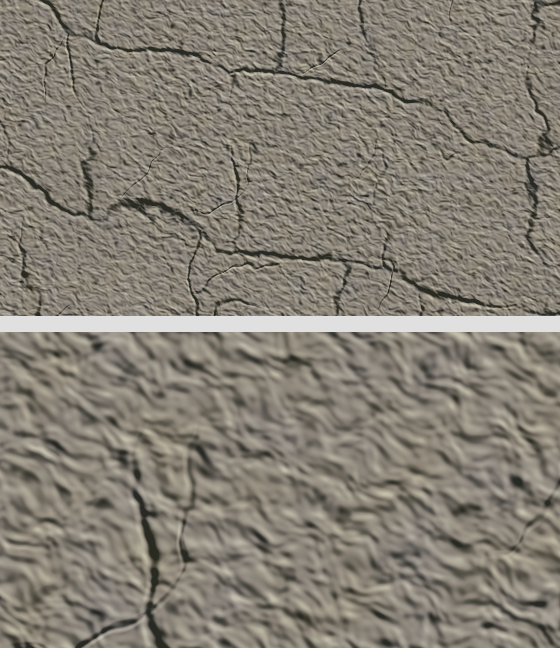
Top: the whole. Bottom: its middle third, enlarged.
This texture is drawn by a Shadertoy shader. Its source:

```glsl
const vec3 STONE = vec3(0.53, 0.50, 0.46);
const vec3 SUNLIT = vec3(0.70, 0.68, 0.62);
const vec3 SHADOW = vec3(0.22, 0.22, 0.19);
const vec2 TO_LIGHT = vec2(0.51, 0.86);
const float RELIEF_STEP = 0.005;

float hash(vec2 cell) {
    uvec2 k = uvec2(ivec2(cell)) * uvec2(1597334673u, 3812015801u);
    uint h = (k.x ^ k.y) * 1597334673u;
    h = (h ^ (h >> 15)) * 2246822519u;
    h ^= h >> 13;
    return float(h >> 8) / 16777216.0;
}

float slopeAt(vec2 cell, vec2 offset) {
    float angle = 6.2832 * hash(cell);
    return dot(vec2(cos(angle), sin(angle)), offset);
}

float gradientNoise(vec2 p) {
    vec2 i = floor(p), f = p - i;
    vec2 u = f * f * f * (f * (f * 6.0 - 15.0) + 10.0);
    vec2 e = vec2(1.0, 0.0);
    return mix(mix(slopeAt(i, f), slopeAt(i + e, f - e), u.x),
               mix(slopeAt(i + e.yx, f - e.yx), slopeAt(i + 1.0, f - 1.0), u.x), u.y);
}

vec2 wobble(vec2 p, float frequency, float amount) {
    vec2 q = p * frequency;
    return amount * vec2(gradientNoise(q + 17.3), gradientNoise(q + 71.9));
}

// Distance to the nearest jittered upright joint in one row of slabs
float jointDistance(float x, float row, float spacing) {
    float u = x / spacing + 5.0 * hash(vec2(row, 41.0));
    float nearest = 1.0;
    for (int k = -1; k <= 2; k++) {
        float id = floor(u) + float(k);
        float joint = id + 0.7 * (hash(vec2(id, row)) - 0.5);
        nearest = min(nearest, abs(u - joint));
    }
    return nearest * spacing;
}

float groove(float dist, float width, float strength) {
    return strength * (1.0 - smoothstep(0.0, width * (0.45 + 0.55 * strength), dist));
}

// Depth of the sloping seams, upright joints and stray fissures
float crackDepth(vec2 p) {
    vec2 q = p + wobble(p, 2.6, 0.13) + wobble(p, 9.0, 0.04) + wobble(p, 28.0, 0.014);
    float rowHeight = 0.52;
    float r = (q.y + 0.26 * q.x - 0.45) / rowHeight;
    float row = floor(r);
    float seam = min(r - row, row + 1.0 - r) * rowHeight;
    float joint = jointDistance(q.x + 0.08 * q.y, row, 0.40);
    float fissure = abs(gradientNoise(q * 3.1 + 8.4)) / 2.4;

    float wear = gradientNoise(p * 4.0 + 23.0);
    float seamStrength = mix(0.45, 1.0, smoothstep(-0.3, 0.25, wear));
    float jointStrength = 0.8 * smoothstep(-0.4, 0.3, -wear);
    float fissureStrength = 0.65 * smoothstep(0.05, 0.4, gradientNoise(p * 3.5 + 52.0));
    float depth = groove(seam, 0.017, seamStrength);
    depth = max(depth, groove(joint, 0.013, jointStrength));
    return max(depth, groove(fissure, 0.011, fissureStrength));
}

// Coarse grains drawn out across the light
float grainHeight(vec2 p) {
    vec2 across = vec2(TO_LIGHT.y, -TO_LIGHT.x);
    vec2 q = p + wobble(p, 22.0, 0.012);
    vec2 g = vec2(dot(q, across) * 37.0, dot(q, TO_LIGHT) * 58.0);
    return gradientNoise(g) + 0.45 * gradientNoise(g * 2.1 + 31.7);
}

float surfaceHeight(vec2 p, float roughness) {
    return roughness * grainHeight(p) - 0.8 * crackDepth(p);
}

vec3 stoneColor(float light) {
    vec3 lit = mix(STONE, SUNLIT, clamp(light, 0.0, 1.35));
    return mix(lit, SHADOW, clamp(-light, 0.0, 1.2));
}

void mainImage(out vec4 fragColor, in vec2 fragCoord) {
    vec2 p = fragCoord / iResolution.y;

    // Relief lit from the upper right
    float roughness = 1.0 + 0.45 * gradientNoise(p * 2.2 + 4.0);
    float light = surfaceHeight(p, roughness)
                - surfaceHeight(p + TO_LIGHT * RELIEF_STEP, roughness);
    light = 1.75 * light + 0.09;

    // Shade in pits and under the upper crack edges
    float pit = smoothstep(0.22, 0.55, gradientNoise(p * 34.0 + 90.0));
    light -= 0.6 * roughness * pit;
    light -= 1.25 * crackDepth(p - TO_LIGHT * 0.005);

    // Faint warm and cool mottling
    light += 0.12 * gradientNoise(p * 6.0 + 60.0);
    float warmth = gradientNoise(p * 15.0 + 12.0) + 0.4 * max(light - 0.5, 0.0);
    vec3 color = stoneColor(light) + warmth * vec3(0.012, 0.006, -0.022);
    fragColor = vec4(clamp(color, 0.0, 1.0), 1.0);
}
```
